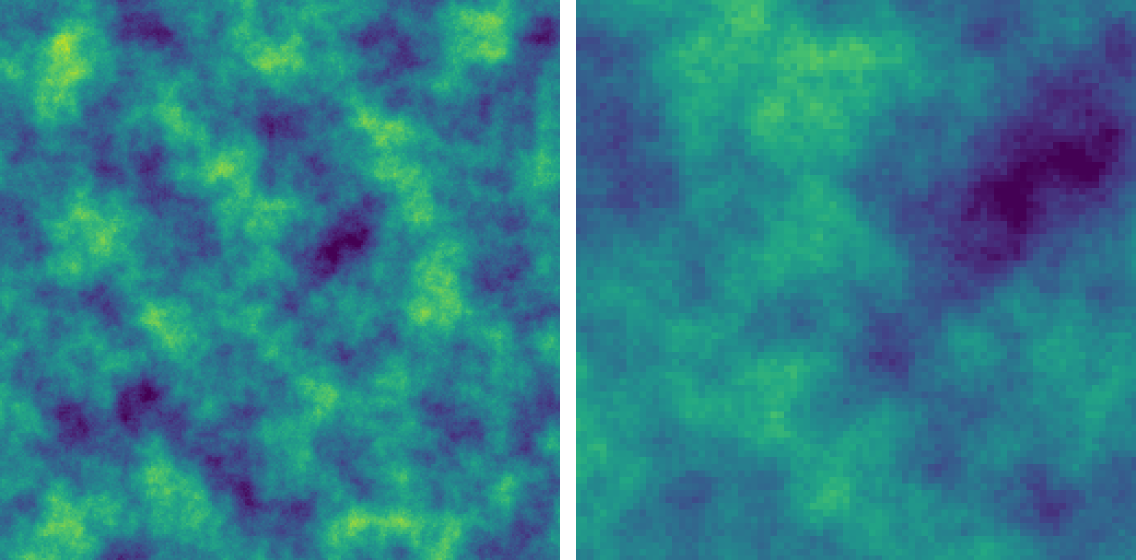
Left, the full canvas; right, a detail of the centre.
This texture is drawn by a Shadertoy shader. Its source:

```glsl
const float CELLS = 256.0;        // square cells across the canvas
const float BASE_FREQUENCY = 6.0; // lattice squares of the coarsest octave
const int   OCTAVES = 6;
const float PERSISTENCE = 0.6;    // amplitude ratio between octaves
const float MEAN_LEVEL = 0.44;
const float CONTRAST = 0.52;
const float GRAIN = 0.06;         // random spread of single cells
const float SEED = 71.0;
const int   SUBSAMPLES = 2;       // per axis, smooths the cell edges

const float TAU = 6.28319;
const int   LAST_STOP = 10;
const vec3 RAMP[LAST_STOP + 1] = vec3[](
    vec3(0.267, 0.005, 0.329), // deep purple
    vec3(0.283, 0.141, 0.458),
    vec3(0.254, 0.265, 0.530),
    vec3(0.207, 0.372, 0.553), // blue
    vec3(0.164, 0.471, 0.558),
    vec3(0.128, 0.567, 0.551), // teal
    vec3(0.135, 0.659, 0.518),
    vec3(0.267, 0.749, 0.441), // green
    vec3(0.478, 0.821, 0.318),
    vec3(0.741, 0.873, 0.150),
    vec3(0.993, 0.906, 0.144)  // yellow
);

float hash(vec2 p) {
    vec3 q = fract(p.xyx * 0.1031);
    q += dot(q, q.yzx + 33.33);
    return fract((q.x + q.y) * q.z);
}

// Dot product of a lattice point's random unit gradient with an offset
float gradientDot(vec2 lattice, vec2 offset) {
    float angle = TAU * hash(lattice);
    return dot(vec2(cos(angle), sin(angle)), offset);
}

float gradientNoise(vec2 p, float seed) {
    vec2 f = fract(p);
    vec2 i = floor(p) + seed;
    vec2 u = f * f * f * (f * (f * 6.0 - 15.0) + 10.0);
    vec2 e = vec2(1.0, 0.0);
    float bottom = mix(gradientDot(i, f), gradientDot(i + e.xy, f - e.xy), u.x);
    float top = mix(gradientDot(i + e.yx, f - e.yx), gradientDot(i + e.xx, f - e.xx), u.x);
    return mix(bottom, top, u.y);
}

float fractalNoise(vec2 p) {
    float sum = 0.0;
    float amplitude = 1.0;
    float frequency = BASE_FREQUENCY;
    for (int octave = 0; octave < OCTAVES; octave++) {
        sum += amplitude * gradientNoise(p * frequency, SEED * float(octave + 1));
        amplitude *= PERSISTENCE;
        frequency *= 2.0;
    }
    return sum;
}

vec3 ramp(float level) {
    float x = clamp(level, 0.0, 1.0) * float(LAST_STOP);
    int stop = min(int(x), LAST_STOP - 1);
    return mix(RAMP[stop], RAMP[stop + 1], x - float(stop));
}

// One flat colour per cell, taken at the cell centre
vec3 cellColor(vec2 uv) {
    vec2 cell = floor(uv * CELLS);
    float level = MEAN_LEVEL + CONTRAST * fractalNoise((cell + 0.5) / CELLS);
    level += GRAIN * (hash(cell + SEED) - 0.5);
    return ramp(level);
}

void mainImage(out vec4 fragColor, in vec2 fragCoord) {
    float side = min(iResolution.x, iResolution.y);
    vec3 color = vec3(0.0);
    for (int y = 0; y < SUBSAMPLES; y++) {
        for (int x = 0; x < SUBSAMPLES; x++) {
            vec2 shift = (vec2(x, y) + 0.5) / float(SUBSAMPLES) - 0.5;
            color += cellColor((fragCoord + shift) / side);
        }
    }
    fragColor = vec4(color / float(SUBSAMPLES * SUBSAMPLES), 1.0);
}
```
